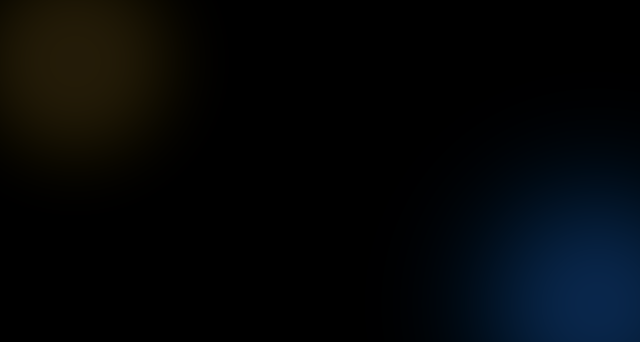
Reproduce this background procedurally as a Shadertoy shader.

```glsl
// Two soft lights on black: a dim gold glow at the upper left and a
// deeper blue glow at the lower right. Each is a flat-topped exponential
// falloff around a centre, measured in canvas heights.

// Light strength: 1 at the centre, fading out beyond the radius.
float glow(vec2 p, vec2 centre, float radius, float sharpness) {
    return exp(-pow(length(p - centre) / radius, sharpness));
}

void mainImage(out vec4 fragColor, in vec2 fragCoord) {
    vec2 p = fragCoord / iResolution.y;
    float aspect = iResolution.x / iResolution.y;

    // Gold light, anchored to the left side
    float gold = glow(p, vec2(0.22, 0.82), 0.29, 2.9);

    // Blue light, anchored to the right side
    float blue = glow(p, vec2(aspect - 0.125, 0.11), 0.36, 2.3);

    // The weakest channel of each light fades faster, so the rims stay pure
    vec3 color = vec3(0.14, 0.108, 0.032 * gold) * gold
               + vec3(0.038 * blue, 0.152, 0.295) * blue;

    // Let the faint tails sink to full black
    color = max(color - 0.002, 0.0);

    fragColor = vec4(color, 1.0);
}
```
